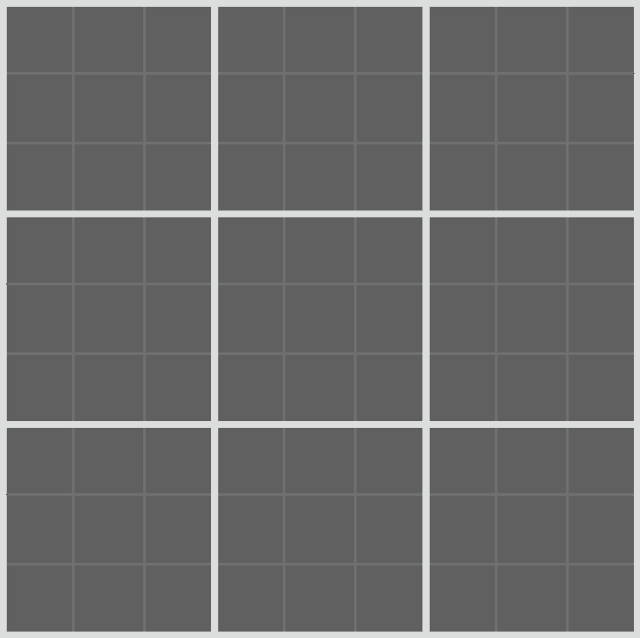
A Shadertoy shader for this pattern:

```glsl
// Draws a three by three array of grey panels on a pale frame.
// Each panel is a box distance field, split into nine cells by two mirrored
// pairs of thin seams; hashes add a faint tone shift and a few edge specks.

#define PANEL_PITCH   vec2(0.3304, 0.3300)
#define PANEL_HALF    vec2(0.1595, 0.1596)
#define ARRAY_CENTER  vec2(0.5005, 0.4997)
#define SEAM_OFFSET   vec2(0.0556, 0.0546)
#define SEAM_HALF     0.0020
#define RIM_WIDTH     0.0018
#define TONE_VARIATION 0.003
#define SPECK_CHANCE  0.25
#define FRAME_COLOR   vec3(0.863, 0.871, 0.871)
#define PANEL_COLOR   vec3(0.377, 0.377, 0.377)
#define SEAM_COLOR    vec3(0.437, 0.442, 0.442)
#define RIM_COLOR     vec3(0.340, 0.340, 0.340)

float hash(vec2 p) {
    vec3 q = fract(p.xyx * 0.1031);
    q += dot(q, q.yzx + 33.33);
    return fract((q.x + q.y) * q.z);
}

float boxDistance(vec2 p, vec2 halfSize) {
    vec2 d = abs(p) - halfSize;
    return length(max(d, 0.0)) + min(max(d.x, d.y), 0.0);
}

// Smoothed coverage of the region where the distance is negative.
float coverage(float d, float pixel) {
    return 1.0 - smoothstep(-0.6 * pixel, 0.6 * pixel, d);
}

void mainImage(out vec4 fragColor, in vec2 fragCoord) {
    vec2 uv = fragCoord / iResolution.xy;
    float pixel = 1.0 / min(iResolution.x, iResolution.y);

    // Panel index from -1 to 1, and position relative to its center
    vec2 grid = (uv - ARRAY_CENTER) / PANEL_PITCH;
    vec2 panel = clamp(floor(grid + 0.5), -1.0, 1.0);
    vec2 p = (grid - panel) * PANEL_PITCH;
    float panelDist = boxDistance(p, PANEL_HALF);

    // Seams sit slightly off center; the middle column leans left
    vec2 seamShift = vec2(-0.0010 * (1.0 - abs(panel.x)), 0.0006);
    vec2 q = p - seamShift;
    vec2 seamDist = abs(abs(q) - SEAM_OFFSET);
    float seam = coverage(min(seamDist.x, seamDist.y) - SEAM_HALF, pixel);

    // Faint tone shift for each of the nine cells of a panel
    vec2 cell = sign(q) * step(SEAM_OFFSET, abs(q));
    float tone = hash(panel * 3.0 + cell + 17.0) - 0.5;
    vec3 face = PANEL_COLOR + tone * TONE_VARIATION;

    // Dark rim just inside the panel edge, then the seams above it
    face = mix(face, RIM_COLOR, 0.6 * smoothstep(-RIM_WIDTH - pixel, 0.0, panelDist));
    face = mix(face, SEAM_COLOR, seam);
    vec3 color = mix(FRAME_COLOR, face, coverage(panelDist, pixel));

    // Sparse specks where seams meet the outer left and right edges
    float side = sign(q.y);
    vec2 speckPos = vec2(panel.x * PANEL_HALF.x, side * SEAM_OFFSET.y);
    float chosen = step(hash(panel * 5.0 + side + 41.0), SPECK_CHANCE) * abs(panel.x);
    float speck = coverage(length(vec2(p.x, q.y) - speckPos) - 0.001, pixel);
    color = mix(color, vec3(0.12), 0.8 * chosen * speck);

    fragColor = vec4(color, 1.0);
}
```
